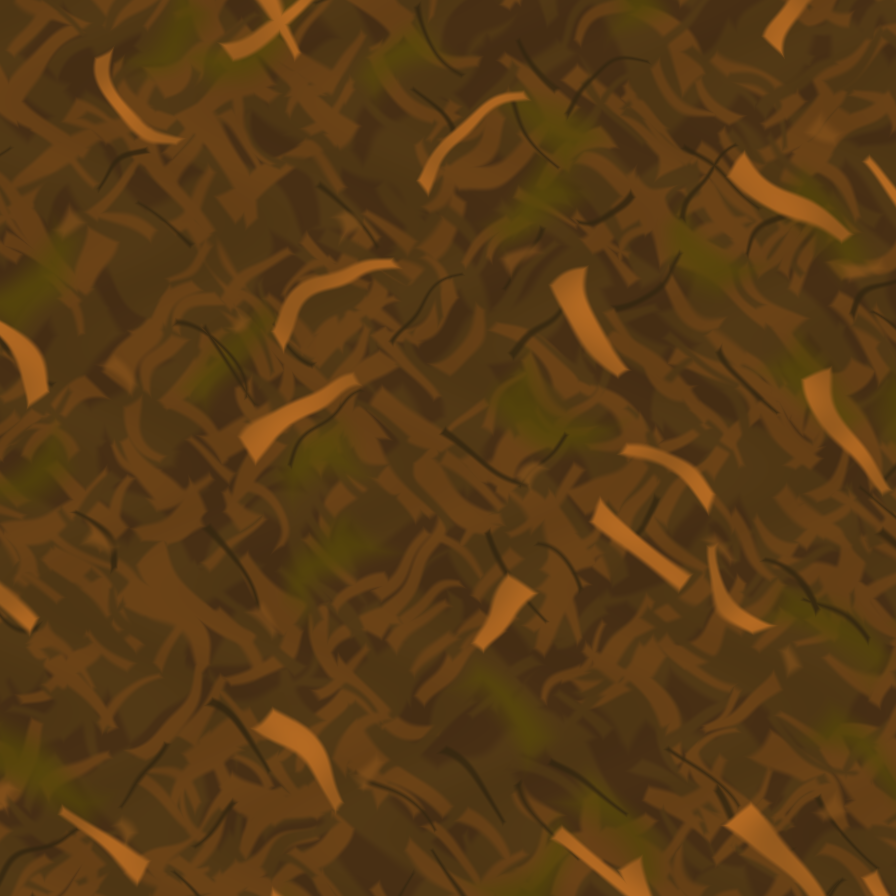
A WebGL 1 fragment shader for this texture:

```glsl
precision highp float;
// Forest-floor thatch: blurred brown strokes woven along both diagonals,
// with soft moss patches, thin dark creases and a few bright amber slivers.
// Each layer scatters tapered, bent strokes over a jittered cell grid.
uniform vec2 u_resolution;

#define EDGE 0.0035        // softness of stroke edges, in canvas units
#define WOBBLE 0.0045      // size of the hand-drawn distortion
#define ANGLE_JITTER 0.55  // spread around the diagonals, in radians
#define BEND 0.75          // greatest curvature of a stroke
#define TAPER 0.55         // narrowing towards one end
#define CLUSTER 0.45       // how strongly dark and light areas gather
#define MOSS_AMOUNT 0.75
#define SLIVER_DENSITY 0.72

const vec3 OLIVE = vec3(0.315, 0.217, 0.080);
const vec3 UMBER = vec3(0.277, 0.180, 0.078);
const vec3 BROWN = vec3(0.408, 0.253, 0.086);
const vec3 CREASE = vec3(0.205, 0.150, 0.060);
const vec3 MOSS = vec3(0.335, 0.275, 0.035);
const vec3 TAN = vec3(0.540, 0.330, 0.110);
const vec3 AMBER = vec3(0.690, 0.405, 0.130);

vec4 hash4(vec2 p) {
  vec4 h = fract(p.xyxy * vec4(0.1031, 0.1030, 0.0973, 0.1099));
  h += dot(h, h.wzxy + 33.33);
  return fract((h.xxyz + h.yzzw) * h.zywx);
}

// Layered sines, roughly -1 to 1; positive where the ground is dark.
float darkness(vec2 p) {
  vec2 q = p + 0.08 * sin(p.yx * 9.0 + vec2(1.3, 4.1));
  return 0.5 * sin(q.x * 13.0 + q.y * 8.0 + 0.7)
       + 0.5 * sin(q.y * 17.0 - q.x * 10.0 + 2.4);
}

vec2 wobble(vec2 p) {
  return sin(p.yx * 41.0 + vec2(0.4, 2.7) + 2.0 * sin(p * 19.0))
       + 0.5 * sin(p.yx * 83.0 + p * 37.0 + vec2(3.1, 1.2));
}

// Coverage of one layer of strokes; halfSize is half the length and width.
float strokes(vec2 p, float cells, vec2 halfSize, float density,
              float cluster, float soft, float seed) {
  vec2 q = p * cells;
  vec2 home = floor(q);
  float blur = soft * cells;
  float cover = 0.0;
  for (int y = -1; y <= 1; y++) {
    for (int x = -1; x <= 1; x++) {
      vec2 id = home + vec2(float(x), float(y));
      vec4 place = hash4(id + seed);
      vec4 form = hash4(id + seed + 57.0);
      vec2 centre = id + place.xy;
      float chance = density + cluster * darkness(centre / cells);

      // Neighbours tend to share a diagonal, which gives parallel bundles.
      float group = hash4(floor(id * 0.5) + seed + 91.0).x;
      float lean = mix(group, place.w, 0.4) > 0.5 ? 1.0 : -1.0;
      float angle = lean * 0.785 + (form.x - 0.5) * ANGLE_JITTER;
      vec2 axis = vec2(cos(angle), sin(angle));
      vec2 v = q - centre;
      v = vec2(dot(v, axis), dot(v, vec2(-axis.y, axis.x)));

      vec2 size = halfSize * cells * (0.7 + 0.6 * form.yz);
      float along = v.x / size.x;
      v.y += (form.w - 0.5) * BEND * size.x * (along * along - 0.3);
      float end = form.y > 0.5 ? along : -along;
      float width = size.y * (1.0 - TAPER * clamp(0.5 + 0.5 * end, 0.0, 1.0));
      float d = max(abs(v.x) - size.x, abs(v.y) - width);
      float mask = 1.0 - smoothstep(-blur, blur, d);
      cover = max(cover, mask * step(place.z, chance));
    }
  }
  return cover;
}

void main() {
  vec2 uv = gl_FragCoord.xy / min(u_resolution.x, u_resolution.y);
  vec2 p = uv + WOBBLE * wobble(uv) + 3.0;
  vec3 color = OLIVE;

  // Woven ground, from broad dark litter to finer stems
  float litter = strokes(p, 11.0, vec2(0.060, 0.026), 0.85, CLUSTER, EDGE * 1.6, 11.0);
  color = mix(color, UMBER, litter);
  float stems = strokes(p, 13.0, vec2(0.058, 0.016), 0.80, -CLUSTER, EDGE, 23.0);
  color = mix(color, BROWN, stems);
  float gaps = strokes(p, 17.0, vec2(0.043, 0.008), 0.60, 0.0, EDGE, 37.0);
  color = mix(color, OLIVE, gaps * 0.95);
  float twigs = strokes(p, 19.0, vec2(0.036, 0.008), 0.55, -CLUSTER, EDGE, 41.0);
  color = mix(color, BROWN, twigs * 0.95);

  // Moss patches and thin creases
  float moss = strokes(p, 5.0, vec2(0.055, 0.025), MOSS_AMOUNT, 0.0, 0.020, 53.0);
  color = mix(color, MOSS, moss * 0.8);
  float creases = strokes(p, 10.0, vec2(0.045, 0.0035), 0.50, 0.0, EDGE * 0.8, 67.0);
  color = mix(color, CREASE, creases * 0.85);

  // Faint buds, then bright slivers shaded along their length
  float buds = strokes(p, 8.0, vec2(0.014, 0.009), 0.28, 0.0, EDGE * 1.7, 71.0);
  color = mix(color, TAN, buds * 0.6);
  float slivers = strokes(p, 5.0, vec2(0.060, 0.014), SLIVER_DENSITY, 0.0, EDGE, 83.0);
  float glow = 0.65 + 0.35 * sin(uv.x * 47.0 + 2.0 * sin(uv.y * 31.0));
  color = mix(color, mix(TAN, AMBER, glow), slivers);

  // Gentle mottling
  color *= 1.0 + 0.025 * sin(uv.x * 29.0 + 3.0 * sin(uv.y * 23.0));
  gl_FragColor = vec4(color, 1.0);
}
```
